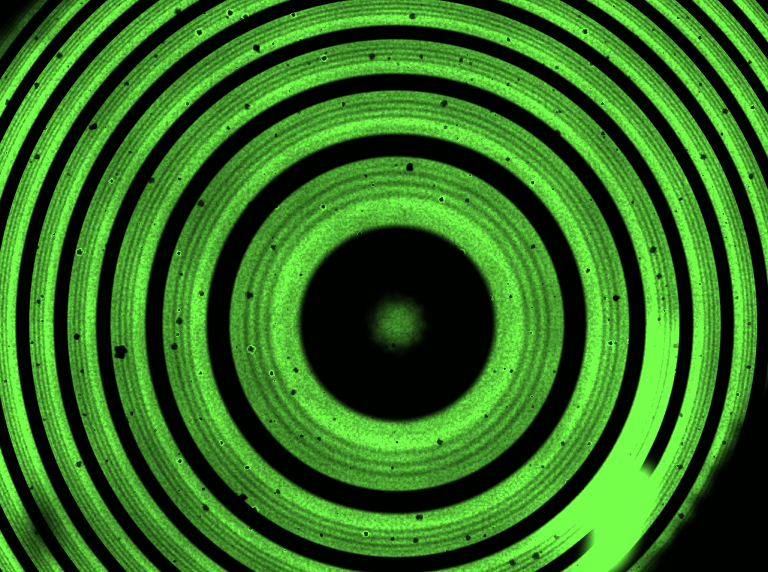
Reproduce this pattern procedurally as a WebGL 2 fragment shader.

```glsl
#version 300 es
precision highp float;
// Green interference rings: bands equally spaced in squared radius, each with
// fine inner fringes, lit unevenly with a glare arc, sensor grain and dust.
// Lengths are in canvas heights, measured from the ring centre.

uniform vec2 u_resolution;
out vec4 fragColor;

float hash(vec2 p) {
    vec3 q = fract(vec3(p.xyx) * 0.1031);
    q += dot(q, q.yzx + 33.33);
    return fract((q.x + q.y) * q.z);
}

vec2 gradient(vec2 cell) {
    float a = 6.2832 * hash(cell);
    return vec2(cos(a), sin(a));
}

float gradientNoise(vec2 p) {
    vec2 i = floor(p), f = fract(p);
    vec2 u = f * f * f * (f * (f * 6.0 - 15.0) + 10.0);
    float a = dot(gradient(i), f);
    float b = dot(gradient(i + vec2(1, 0)), f - vec2(1, 0));
    float c = dot(gradient(i + vec2(0, 1)), f - vec2(0, 1));
    float d = dot(gradient(i + vec2(1, 1)), f - vec2(1, 1));
    return mix(mix(a, b, u.x), mix(c, d, u.x), u.y);
}

float bump(float x, float width) {
    return exp(-x * x / (width * width));
}

// Brightness of the ring system, before lighting
float ringPattern(float r) {
    float phase = (r * r - 0.0300) / 0.0810;
    float f = fract(phase + 0.1) - 0.1;
    float outer = 0.685 - 0.06 * smoothstep(0.50, 0.65, r);
    float band = smoothstep(-0.04, 0.035, f) * (1.0 - smoothstep(outer - 0.025, outer + 0.02, f));
    band *= step(-0.1, phase);
    float fringes = 0.5 + 0.5 * cos(6.2832 * (f - 0.262) / 0.115);
    fringes *= smoothstep(0.19, 0.25, f) * (1.0 - smoothstep(0.54, 0.62, f));
    float level = 0.76 + 0.17 * bump(f - 0.185, 0.07) - 0.13 * smoothstep(0.25, 0.65, f);
    return band * (level - 0.24 * fringes);
}

// Scattered dust: x is the dark amount, y the bright rim
vec2 scatteredDust(vec2 p, float cells, float density) {
    vec2 g = p * cells, id = floor(g);
    vec2 spot = 0.3 + 0.4 * vec2(hash(id + 17.0), hash(id + 41.0));
    float size = mix(0.05, 0.17, pow(hash(id + 73.0), 2.0));
    float d = length(fract(g) - spot) + 0.06 * gradientNoise(g * 9.0);
    float on = step(hash(id + 5.0), density);
    float dark = on * (1.0 - smoothstep(size * 0.5, size + 0.04, d));
    float rim = on * step(0.8, hash(id + 91.0)) * bump(d - size - 0.04, 0.03);
    return vec2(dark, rim);
}

// Larger dust grains: position and radius
float largeDust(vec2 d) {
    const vec3 grains[8] = vec3[8](
        vec3(-0.484, -0.049, 0.011), vec3(-0.272, -0.305, 0.008),
        vec3(0.021, 0.274, 0.006), vec3(-0.531, 0.345, 0.007),
        vec3(-0.246, 0.481, 0.006), vec3(-0.561, -0.023, 0.006),
        vec3(0.383, 0.045, 0.005), vec3(-0.475, -0.169, 0.006));
    float wobble = 0.006 * gradientNoise(d * 110.0);
    float dark = 0.0;
    for (int i = 0; i < 8; i++) {
        float e = length(d - grains[i].xy) + wobble - grains[i].z;
        dark = max(dark, 1.0 - smoothstep(-0.003, 0.002, e));
    }
    return dark;
}

void main() {
    vec2 p = gl_FragCoord.xy / u_resolution.y;
    vec2 d = p - vec2(0.5 * u_resolution.x / u_resolution.y + 0.024, 0.434);
    float r = length(d) * (1.0 + 0.0195 * d.x);
    float angle = atan(d.y, d.x);

    // Rings with broad lighting and faint concentric streaks
    float light = 1.0 + 0.10 * smoothstep(0.1, 0.6, d.x) + 0.22 * smoothstep(0.52, 0.69, -d.x);
    light -= 0.24 * bump(length(d - vec2(-0.37, -0.33)), 0.20);
    light -= 0.10 * bump(length(d - vec2(-0.32, 0.22)), 0.22);
    light += 0.22 * gradientNoise(p * 7.0) + 0.16 * gradientNoise(vec2(r * 95.0, angle * 5.0));
    light *= 1.0 - 0.75 * bump(length((d - vec2(-0.625, -0.36)) * vec2(1.0, 0.6)), 0.04);
    float rings = ringPattern(r);
    float value = rings * light;

    // Dim central spot
    value += 0.50 * (1.0 - smoothstep(0.008, 0.060, r + 0.008 * gradientNoise(p * 60.0)));

    // Grain, then dust
    value *= 1.0 + 0.32 * gradientNoise(p * 183.0) + 0.20 * (hash(floor(p * 382.0)) - 0.5);
    vec2 dust = scatteredDust(p, 24.0, 0.22) + 0.7 * scatteredDust(p + 3.7, 47.0, 0.10);
    value *= 1.0 - 0.8 * min(dust.x, 1.0);
    value += 0.35 * dust.y * step(0.2, rings);
    value *= 1.0 - largeDust(d);

    // Glare along the third band, spilling over the gap at lower right
    float arc = smoothstep(0.10, -0.08, angle) * smoothstep(-1.08, -0.82, angle);
    value += 0.9 * rings * arc * bump(r - 0.475, 0.055);
    float spill = bump(angle + 0.67, 0.15) * bump(r - 0.508, 0.043);
    spill += 0.55 * bump(angle + 0.84, 0.13) * bump(r - 0.555, 0.04);
    value += 1.5 * smoothstep(0.15, 0.75, spill);

    // Dark corners: curved cut at lower right, soft shade at upper left
    float along = dot(d, vec2(-0.538, -0.843)) + 0.07;
    float across = dot(d, vec2(0.843, -0.538)) + 0.3 * along * along;
    value *= 1.0 - smoothstep(0.575, 0.625, across + 0.012 * gradientNoise(p * 25.0));
    value *= smoothstep(0.03, 0.19, p.x + 1.0 - p.y + 0.04 * gradientNoise(p * 18.0));

    vec3 color = vec3(0.0, 0.008, 0.0) + vec3(0.46, 1.0, 0.295) * clamp(value, 0.0, 1.0);
    fragColor = vec4(color, 1.0);
}
```
